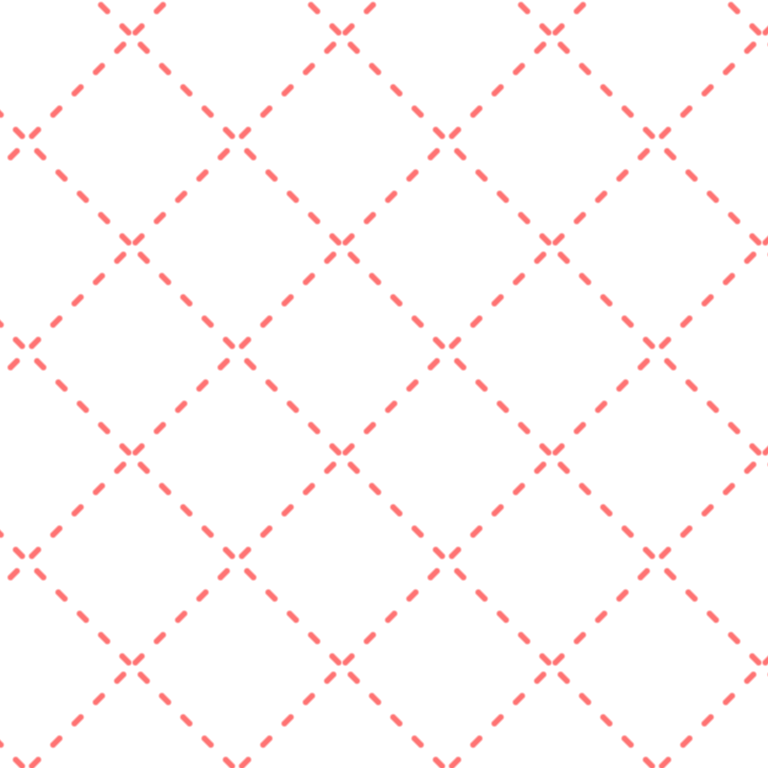
This pattern is drawn by a WebGL 1 fragment shader. Its source:

```glsl
precision highp float;
// Diamond lattice of rounded coral dashes on white.

uniform vec2 u_resolution;

// Signed distance to a horizontal capsule centred at the origin.
float capsule(vec2 p, float halfLength, float radius) {
    p.x -= clamp(p.x, -halfLength, halfLength);
    return length(p) - radius;
}

// Distance to the dashes on the diagonals x - y = n; one tile is one unit.
float dashedDiagonals(vec2 p) {
    float offset = fract(p.x - p.y + 0.5) - 0.5;

    // Ten dashes per tile; the sequence restarts at each tile corner.
    float along = fract(p.y + 0.5 * offset - 0.0125) - 0.0436;
    float index = clamp(floor(along / 0.1014 + 0.5), 0.0, 9.0);
    along -= index * 0.1014;

    return capsule(vec2(along * 1.4142, offset * 0.7071), 0.0214, 0.0136);
}

void main() {
    vec2 uv = gl_FragCoord.xy / u_resolution.y;

    // Tile space: origin on a crossing, y pointing down.
    vec2 tile = (uv - vec2(0.4453, 0.4063)) / 0.27344;
    tile.y = -tile.y;

    // The rising lines mirror the falling ones.
    float dist = min(dashedDiagonals(tile),
                     dashedDiagonals(vec2(-tile.x, tile.y)));

    float softness = max(0.0071, 0.7 / (0.27344 * u_resolution.y));
    float ink = 1.0 - smoothstep(-softness, softness, dist);

    vec3 coral = vec3(1.0, 0.45, 0.45);
    gl_FragColor = vec4(mix(vec3(1.0), coral, ink), 1.0);
}
```
